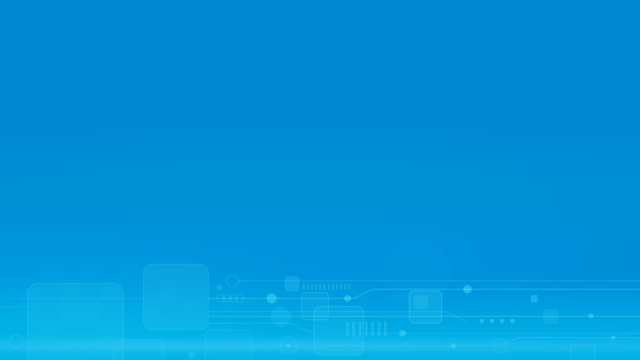
Reproduce this background procedurally as a Shadertoy shader.

```glsl
// Blue gradient backdrop with a pale circuit board glowing along its lower edge.
// Smooth colour stops and soft glows form the base; rounded boxes, traces, rings
// and repeated ticks from distance functions add up to one layer of light.

const float HEIGHT = 4.32;                    // canvas height in drawing units
const vec3 DEEP  = vec3(0.000, 0.528, 0.815);
const vec3 TEAL  = vec3(0.000, 0.580, 0.840);
const vec3 AZURE = vec3(0.000, 0.572, 0.860);
const vec3 CYAN  = vec3(0.000, 0.710, 0.905);
const vec3 LIGHT = vec3(0.280, 0.840, 0.960);

float hash(vec2 p) {
    return fract(sin(dot(p, vec2(41.3, 289.1))) * 9371.7);
}

// Smooth coverage of a signed distance; px is the size of one pixel
float cover(float d, float px) {
    return clamp(0.5 - d / px, 0.0, 1.0);
}

float boxDistance(vec2 p, vec2 halfSize, float radius) {
    vec2 q = abs(p) - halfSize + radius;
    return length(max(q, 0.0)) + min(max(q.x, q.y), 0.0) - radius;
}

// Rounded panel between two corners, with separate fill and outline strength
float panel(vec2 p, vec2 a, vec2 b, float radius, float fill, float outline, float px) {
    float d = boxDistance(p - 0.5 * (a + b), 0.5 * (b - a), radius);
    return fill * cover(d, px) + outline * cover(abs(d) - 0.006, px);
}

float trace(vec2 p, vec2 a, vec2 b, float px) {
    vec2 ab = b - a;
    float t = clamp(dot(p - a, ab) / dot(ab, ab), 0.0, 1.0);
    return cover(length(p - a - ab * t) - 0.006, px);
}

float disc(vec2 p, vec2 c, float radius, float px) {
    return cover(length(p - c) - radius, px);
}

float ring(vec2 p, vec2 c, float radius, float px) {
    return cover(abs(length(p - c) - radius) - 0.006, px);
}

// Row of upright bars starting at the given corner
float ticks(vec2 p, vec2 corner, vec2 size, float pitch, float count, float px) {
    float i = clamp(floor((p.x - corner.x) / pitch), 0.0, count - 1.0);
    vec2 center = corner + 0.5 * size + vec2(i * pitch, 0.0);
    return cover(boxDistance(p - center, 0.5 * size, 0.008), px);
}

float glow(vec2 p, vec2 c, vec2 size) {
    vec2 q = (p - c) / size;
    return exp(-dot(q, q));
}

vec3 backdrop(vec2 p) {
    vec3 c = mix(DEEP, TEAL, smoothstep(1.2, 2.35, p.y) * 0.65);
    c = mix(c, TEAL, 0.6 * glow(p, vec2(3.5, 2.3), vec2(2.6, 0.6)));
    c = mix(c, AZURE, smoothstep(2.3, 2.95, p.y));
    c = mix(c, DEEP, 0.45 * glow(p, vec2(7.9, 3.1), vec2(1.5, 0.6)));
    c = mix(c, CYAN, 0.9 * smoothstep(3.2, 4.3, p.y));
    c = mix(c, CYAN, 0.6 * glow(p, vec2(0.7, 4.0), vec2(2.7, 0.8)));
    // Bright horizontal band near the floor
    float band = exp(-pow((p.y - 4.15) / 0.085, 2.0));
    return c + vec3(0.13, 0.05, 0.03) * band * (0.55 + 0.45 * glow(p, vec2(3.0, 4.15), vec2(3.6, 1.0)));
}

float panels(vec2 p, float px) {
    float k = panel(p, vec2(0.33, 3.40), vec2(1.48, 4.50), 0.13, 0.12, 0.20, px);
    k += panel(p, vec2(1.72, 3.17), vec2(2.50, 3.96), 0.11, 0.15, 0.18, px);
    k += panel(p, vec2(3.62, 3.51), vec2(3.94, 3.84), 0.05, 0.08, 0.25, px);
    k += panel(p, vec2(3.77, 3.68), vec2(4.36, 4.26), 0.07, 0.10, 0.32, px);
    k += panel(p, vec2(4.91, 3.49), vec2(5.30, 3.88), 0.06, 0.16, 0.32, px);
    k += panel(p, vec2(4.97, 3.54), vec2(5.14, 3.71), 0.03, 0.14, 0.0, px);
    k += panel(p, vec2(2.46, 3.96), vec2(3.02, 4.60), 0.08, 0.05, 0.20, px);
    k += panel(p, vec2(1.36, 4.08), vec2(1.97, 4.60), 0.08, 0.05, 0.20, px);
    k += panel(p, vec2(3.42, 3.32), vec2(3.59, 3.49), 0.03, 0.22, 0.08, px);
    k += panel(p, vec2(6.52, 3.71), vec2(6.70, 3.88), 0.03, 0.16, 0.06, px);
    k += panel(p, vec2(6.37, 3.54), vec2(6.45, 3.63), 0.01, 0.38, 0.0, px);
    return k + panel(p, vec2(6.85, 4.14), vec2(7.14, 4.50), 0.03, 0.02, 0.28, px);
}

float traces(vec2 p, float px) {
    float bright = trace(p, vec2(2.50, 3.58), vec2(4.25, 3.58), px);
    bright = max(bright, trace(p, vec2(4.25, 3.58), vec2(4.47, 3.47), px));
    bright = max(bright, trace(p, vec2(4.47, 3.47), vec2(9.0, 3.47), px));
    bright = max(bright, trace(p, vec2(2.50, 3.795), vec2(9.0, 3.795), px));
    float faint = trace(p, vec2(2.86, 3.37), vec2(9.0, 3.37), px);
    faint += trace(p, vec2(2.50, 3.74), vec2(5.35, 3.74), px);
    faint += trace(p, vec2(5.35, 3.74), vec2(5.60, 3.86), px);
    faint += trace(p, vec2(2.50, 3.88), vec2(3.50, 3.88), px);
    faint += trace(p, vec2(3.50, 3.88), vec2(3.77, 4.01), px);
    faint += trace(p, vec2(4.36, 4.00), vec2(9.0, 4.00), px);
    faint += trace(p, vec2(3.02, 4.15), vec2(6.00, 4.15), px);
    faint += trace(p, vec2(6.00, 4.15), vec2(6.22, 4.05), px);
    faint += trace(p, vec2(6.22, 4.05), vec2(9.0, 4.05), px);
    faint += 0.5 * trace(p, vec2(0.0, 3.58), vec2(1.72, 3.58), px);
    faint += 0.7 * trace(p, vec2(0.0, 3.68), vec2(0.33, 3.68), px);
    return 0.42 * bright + 0.25 * faint;
}

float nodes(vec2 p, float px) {
    float k = disc(p, vec2(3.26, 3.58), 0.06, px) + disc(p, vec2(4.17, 3.58), 0.04, px);
    k += disc(p, vec2(5.61, 3.47), 0.05, px) + disc(p, vec2(4.83, 4.00), 0.04, px);
    k += disc(p, vec2(7.09, 3.79), 0.03, px) + disc(p, vec2(5.44, 4.15), 0.03, px);
    k += disc(p, vec2(7.36, 4.05), 0.025, px) + disc(p, vec2(3.46, 4.15), 0.025, px);
    k += 0.5 * (disc(p, vec2(2.63, 3.45), 0.03, px) + disc(p, vec2(2.30, 4.26), 0.04, px));
    for (float i = 0.0; i < 4.0; i++) {
        k += disc(p, vec2(5.78 + 0.123 * i, 3.85), 0.025, px);
        k += 0.5 * ring(p, vec2(2.65 + 0.075 * i, 3.58), 0.045, px);
    }
    float rings = ring(p, vec2(2.79, 3.37), 0.07, px) + ring(p, vec2(3.46, 4.15), 0.10, px);
    rings += ring(p, vec2(6.00, 4.15), 0.085, px) + ring(p, vec2(0.20, 4.10), 0.08, px);
    float halos = 0.03 * disc(p, vec2(5.00, 3.28), 0.41, px) + 0.16 * disc(p, vec2(3.37, 3.80), 0.12, px);
    return 0.5 * k + 0.25 * rings + halos;
}

void mainImage(out vec4 fragColor, in vec2 fragCoord) {
    float px = HEIGHT / iResolution.y;
    vec2 p = vec2(fragCoord.x, iResolution.y - fragCoord.y) * px;   // y runs downward
    float light = panels(p, px) + traces(p, px) + nodes(p, px);
    light += 0.28 * ticks(p, vec2(3.63, 3.405), vec2(0.025, 0.07), 0.05, 12.0, px);
    light += 0.28 * ticks(p, vec2(4.15, 3.86), vec2(0.035, 0.18), 0.076, 7.0, px);
    // Faint scattered tiles at the lower left
    float tile = step(0.6, hash(floor(p / 0.24)));
    light += 0.035 * tile * glow(p, vec2(1.3, 3.7), vec2(1.5, 0.5));
    fragColor = vec4(mix(backdrop(p), LIGHT, clamp(light, 0.0, 0.8)), 1.0);
}
```
